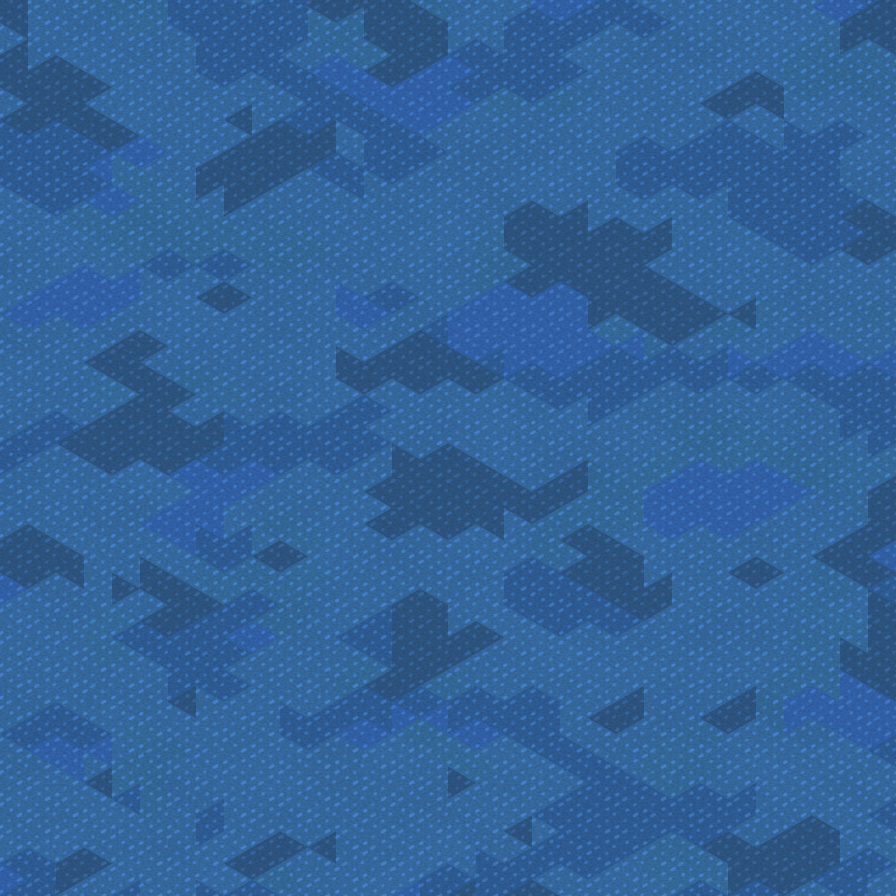
Write a Shadertoy shader that draws this pattern.

```glsl
#define TILE_W 0.0625        // width of one isometric tile
#define TILE_H 0.0361        // height of one isometric tile
#define PATCH_FREQ 0.23      // patch noise cells per tile
#define DARK_LEVEL 0.215     // threshold of the dark patches
#define ROYAL_LEVEL 0.185    // threshold of the royal blue patches
#define FLECKS 3.0           // flecks along one tile edge
#define FLECK_RADIUS 0.0008
#define FLECK_SOFT 0.0017
#define FLECK_LENGTH 0.0028  // longest half length of a dash
#define GRAIN_FREQ 13.0
#define GRAIN 0.13
#define SAMPLES 3            // samples per pixel side

const vec3 SEA = vec3(0.205, 0.400, 0.605);
const vec3 TEAL = vec3(0.197, 0.402, 0.580);
const vec3 DARK = vec3(0.172, 0.323, 0.490);
const vec3 ROYAL = vec3(0.176, 0.350, 0.565);
const vec3 BRIGHT_ROYAL = vec3(0.190, 0.370, 0.640);
const vec3 FLECK = vec3(0.295, 0.550, 0.880);

// Two random values in 0..1 for an integer lattice point
vec2 hash2(vec2 p) {
    uvec2 v = uvec2(ivec2(p) + 4096);
    v = v * 1664525u + 1013904223u;
    v.x += v.y * 1664525u;
    v.y += v.x * 1664525u;
    v ^= v >> 16u;
    v.x += v.y * 1664525u;
    v.y += v.x * 1664525u;
    v ^= v >> 16u;
    return vec2(v & 65535u) / 65535.0;
}

float cornerSlope(vec2 cell, vec2 corner, vec2 f) {
    float angle = 6.28319 * hash2(cell + corner).x;
    return dot(vec2(cos(angle), sin(angle)), f - corner);
}

float gradientNoise(vec2 p) {
    vec2 i = floor(p), f = p - i;
    vec2 u = f * f * f * (f * (f * 6.0 - 15.0) + 10.0);
    float low = mix(cornerSlope(i, vec2(0, 0), f), cornerSlope(i, vec2(1, 0), f), u.x);
    float high = mix(cornerSlope(i, vec2(0, 1), f), cornerSlope(i, vec2(1, 1), f), u.x);
    return mix(low, high, u.y);
}

float patchField(vec2 p) {
    return gradientNoise(p) + 0.5 * gradientNoise(p * 2.1 + 17.3);
}

// Flat colour of the tile half at q; w returns the fleck strength
vec4 patchColour(vec2 q) {
    vec2 cell = floor(q), f = q - cell;
    float side = f.x + f.y > 1.0 ? 0.1 : -0.1;
    vec2 p = (cell + 0.5 + side) * PATCH_FREQ;

    float shade = gradientNoise(p * 0.9 + 71.7);
    vec3 colour = mix(SEA, TEAL, 0.7 * step(0.2, shade));
    colour *= 1.0 + 0.04 * gradientNoise(p * 2.3 + 143.1);
    if (patchField(p + 211.4) > ROYAL_LEVEL) {
        float bright = step(0.13, gradientNoise(p * 0.8 + 317.9));
        return vec4(mix(ROYAL, BRIGHT_ROYAL, bright), 0.8);
    }
    if (patchField(p + 37.6) > DARK_LEVEL) return vec4(DARK, 0.5);
    return vec4(colour, 1.0);
}

// Short slanted dashes and dots, repeating with every tile
float fleckMask(vec2 q) {
    vec2 g = q * FLECKS, id = floor(g);
    vec2 kind = mod(id, FLECKS);
    vec2 shape = hash2(kind + 50.0);
    vec2 jitter = (hash2(kind + 90.0) - 0.5) * vec2(0.2, 0.4);
    vec2 f = g - id - 0.5 - jitter;
    vec2 d = 0.5 * vec2(TILE_W * (f.x + f.y), TILE_H * (f.x - f.y)) / FLECKS;
    vec2 axis = normalize(vec2(TILE_W, TILE_H));
    float halfLength = FLECK_LENGTH * shape.x;
    d -= axis * clamp(dot(d, axis), -halfLength, halfLength);
    float spot = 1.0 - smoothstep(FLECK_RADIUS, FLECK_RADIUS + FLECK_SOFT, length(d));
    return spot * mix(0.45, 1.0, shape.y);
}

vec3 surface(vec2 uv) {
    // Tile axes: x runs up to the right, y down to the right
    vec2 s = uv / vec2(TILE_W, TILE_H);
    vec2 q = vec2(s.x + s.y, s.x - s.y);
    vec4 flat_ = patchColour(q);
    float grain = gradientNoise(q * GRAIN_FREQ + 500.0);
    vec3 colour = flat_.rgb * (1.0 + GRAIN * grain);
    return mix(colour, FLECK, fleckMask(q) * flat_.w);
}

void mainImage(out vec4 fragColor, in vec2 fragCoord) {
    // Average a grid of samples to smooth the tile edges
    vec3 sum = vec3(0.0);
    for (int j = 0; j < SAMPLES; j++)
        for (int i = 0; i < SAMPLES; i++) {
            vec2 offset = (vec2(i, j) + 0.5) / float(SAMPLES) - 0.5;
            sum += surface((fragCoord + offset) / iResolution.y);
        }
    fragColor = vec4(sum / float(SAMPLES * SAMPLES), 1.0);
}
```
